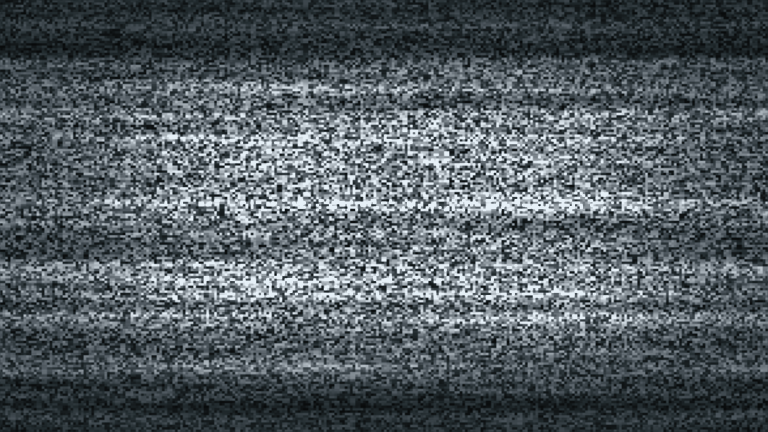
Give the GLSL for this texture, as a Shadertoy shader.

```glsl
// Analogue television static: fine grey-blue grain, soft scan bands and a dark vignette.
#define GRAINS vec2(294.0, 180.0)   // grain cells across and up, x is even
#define MERGE 0.3                   // share of grain pairs fused into dashes
#define GRAIN_SOFTNESS 1.35         // edge width of a grain in pixels
#define GRAIN_MEAN 0.57
#define GRAIN_CONTRAST 1.12
#define BAND_DEPTH 0.55
#define BAND_HAZE 0.33
#define EDGE_LIGHT 0.17             // brightness left at the top and bottom
#define SIDE_LIGHT 0.45             // brightness left at the sides
#define BLACK_LEVEL 0.038
#define TINT vec3(-0.037, 0.0, 0.028)

const float TAU = 6.2831853;

float hash(vec2 p) {
    vec3 q = fract(vec3(p.xyx) * 0.1031);
    q += dot(q, q.yzx + 33.33);
    return fract((q.x + q.y) * q.z);
}

// Smooth noise from -1 to 1 that wraps after a whole number of cells
float wrapNoise(vec2 uv, vec2 cells, float seed) {
    vec2 p = uv * cells;
    vec2 i = floor(p), f = p - i;
    f = f * f * (3.0 - 2.0 * f);
    vec2 a = mod(i, cells) + seed;
    vec2 b = mod(i + 1.0, cells) + seed;
    float low = mix(hash(a), hash(vec2(b.x, a.y)), f.x);
    float high = mix(hash(vec2(a.x, b.y)), hash(b), f.x);
    return 2.0 * mix(low, high, f.y) - 1.0;
}

// Value of one grain; some neighbours share a value
float grainCell(vec2 cell) {
    cell = mod(cell, GRAINS);
    vec2 pair = vec2(floor(cell.x * 0.5), cell.y) + 411.0;
    return hash(pair + 307.0) < MERGE ? hash(pair) : hash(cell + 7.0);
}

// Blocky grain with edges softened over a pixel or so
float grain(vec2 uv) {
    vec2 p = uv * GRAINS - 0.5;
    vec2 i = floor(p);
    vec2 soft = clamp(GRAIN_SOFTNESS * GRAINS / iResolution.xy, 0.6, 1.0);
    vec2 t = clamp((p - i - 0.5) / soft + 0.5, 0.0, 1.0);
    float low = mix(grainCell(i), grainCell(i + vec2(1, 0)), t.x);
    float high = mix(grainCell(i + vec2(0, 1)), grainCell(i + 1.0), t.x);
    return mix(low, high, t.y);
}

// Horizontal bands: wide, medium and thin, the thin ones broken along x
float scanBands(vec2 uv) {
    return 0.15 * wrapNoise(uv, vec2(1, 13), 31.0)
         + 0.50 * wrapNoise(uv, vec2(1, 34), 83.0)
         + 0.20 * wrapNoise(uv, vec2(3, 27), 149.0)
         + 0.32 * wrapNoise(uv, vec2(4, 85), 211.0);
}

// Periodic vignette, level at the borders so that it tiles
float vignette(vec2 uv) {
    vec2 rise = 0.5 - 0.5 * cos(TAU * uv);
    float across = 1.0 - (1.0 - rise.x) * (1.0 - rise.x);
    float up = 1.0 - pow(max(1.0 - rise.y, 0.0), 1.3);
    return mix(EDGE_LIGHT, 1.0, up * mix(SIDE_LIGHT, 1.0, across));
}

void mainImage(out vec4 fragColor, in vec2 fragCoord) {
    vec2 uv = fragCoord / iResolution.xy;

    // Grain brightness under bands and vignette
    float speck = max(GRAIN_MEAN + GRAIN_CONTRAST * (grain(uv) - 0.5), 0.0);
    float band = scanBands(uv);
    float signal = speck * (1.0 + BAND_DEPTH * band) + BAND_HAZE * max(band, 0.0);
    float light = min(BLACK_LEVEL + vignette(uv) * signal, 0.94);

    // Cool tint that fades out in the blacks, blue sooner than red
    vec3 color = light + TINT * clamp(light * vec3(6.0, 1.0, 3.0), 0.0, 1.0);
    fragColor = vec4(clamp(color, 0.0, 1.0), 1.0);
}
```
